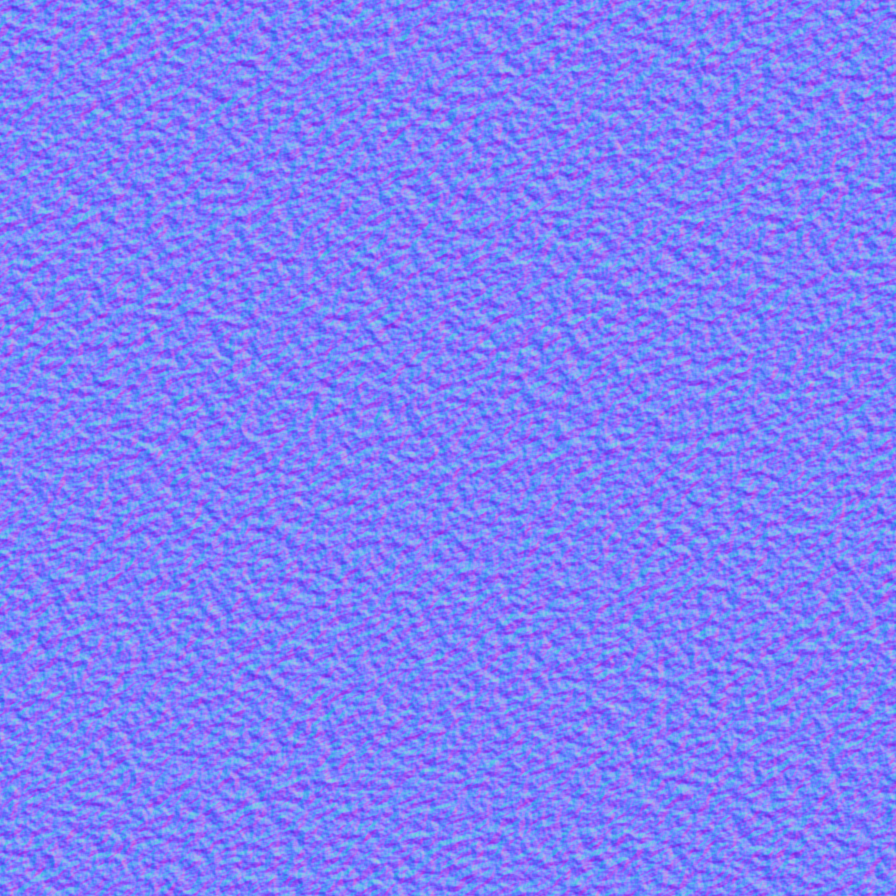
This texture map is drawn by a Shadertoy shader. Its source:

```glsl
// Tangent-space normal map of fine rough plaster.
// Octaves of gradient noise, each slightly stretched along its own tilted
// grain, are summed as exact slopes and encoded as a unit normal.

#define LUMP_FREQ     62.0   // cells across the canvas in the coarsest octave
#define LACUNARITY    1.7    // frequency step between octaves
#define OCTAVE_SLOPES vec4(0.16, 0.26, 0.22, 0.15)   // relief, coarse to fine
#define GRAIN_ANGLE   0.30   // direction of the coarse ridges, radians
#define ANGLE_STEP    0.15   // extra tilt of each finer octave
#define STRETCH       1.3    // length of the ridges against their width

const float TAU = 6.2832;

// Random unit vector for a lattice point
vec2 randomGradient(vec2 cell) {
    float angle = TAU * fract(sin(dot(cell, vec2(127.1, 311.7))) * 43758.5453);
    return vec2(cos(angle), sin(angle));
}

// Analytic slope of quintic gradient noise
vec2 noiseSlope(vec2 p) {
    vec2 i = floor(p), f = p - i;
    vec2 u = f * f * f * (f * (f * 6.0 - 15.0) + 10.0);
    vec2 du = 30.0 * f * f * (f * (f - 2.0) + 1.0);

    vec2 ga = randomGradient(i);
    vec2 gb = randomGradient(i + vec2(1, 0));
    vec2 gc = randomGradient(i + vec2(0, 1));
    vec2 gd = randomGradient(i + vec2(1, 1));

    float va = dot(ga, f);
    float vb = dot(gb, f - vec2(1, 0));
    float vc = dot(gc, f - vec2(0, 1));
    float vd = dot(gd, f - vec2(1, 1));

    return ga + u.x * (gb - ga) + u.y * (gc - ga) + u.x * u.y * (ga - gb - gc + gd)
         + du * (u.yx * (va - vb - vc + vd) + vec2(vb, vc) - va);
}

mat2 rotation(float angle) {
    float c = cos(angle), s = sin(angle);
    return mat2(c, -s, s, c);
}

// Summed slope of the plaster surface
vec2 plasterSlope(vec2 uv) {
    mat2 squeeze = mat2(1.0 / STRETCH, 0.0, 0.0, 1.0);
    vec2 slope = vec2(0.0);
    float freq = LUMP_FREQ;
    for (int k = 0; k < 4; k++) {
        float octave = float(k);
        // Stretch along the grain, then turn the lattice to hide its axes
        mat2 frame = rotation(0.5 + 1.1 * octave) * squeeze
                   * rotation(GRAIN_ANGLE + ANGLE_STEP * octave);
        // Fade octaves whose cells are finer than a pixel
        float visible = smoothstep(0.6, 1.4, iResolution.y / freq);
        vec2 p = freq * (frame * uv) + 17.3 * octave;
        slope += visible * OCTAVE_SLOPES[k] * (noiseSlope(p) * frame);   // chain rule
        freq *= LACUNARITY;
    }
    return slope;
}

void mainImage(out vec4 fragColor, in vec2 fragCoord) {
    vec2 uv = fragCoord / iResolution.y;
    vec3 normal = normalize(vec3(-plasterSlope(uv), 1.0));
    fragColor = vec4(0.5 + 0.5 * normal, 1.0);
}
```
